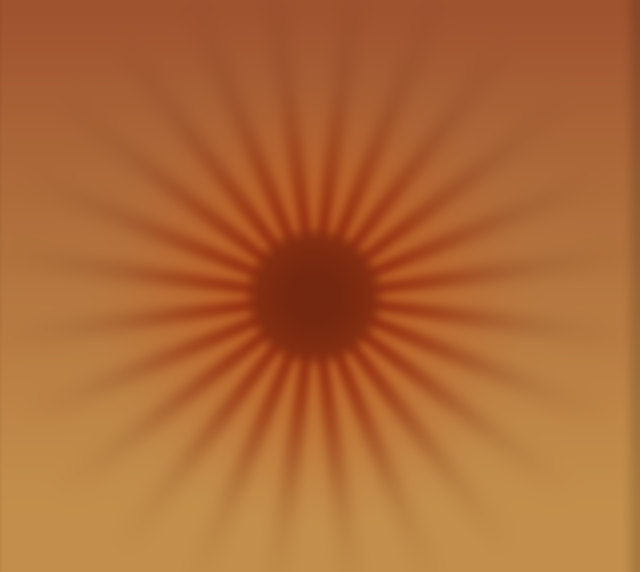
This background is drawn by a Shadertoy shader. Its source:

```glsl
// Soft dark sun disc with 24 fading rays on a warm vertical gradient.
#define CENTER vec2(0.491, 0.481)
#define RAY_COUNT 24.0
#define DISC_RADIUS 0.111
#define DISC_SOFTNESS 0.018
#define RAY_REACH 0.58
#define GLOW_REACH 0.425
#define RIM_FALLOFF 0.032
#define EDGE_SHADE 0.15

const vec3 SKY_TOP = vec3(0.625, 0.325, 0.185);
const vec3 SKY_MIDDLE = vec3(0.705, 0.458, 0.245);
const vec3 SKY_BOTTOM = vec3(0.765, 0.556, 0.293);
const vec3 GLOW_COLOR = vec3(0.750, 0.350, 0.115);
const vec3 RAY_COLOR = vec3(0.590, 0.195, 0.070);
const vec3 TAIL_TINT = vec3(0.830, 0.730, 0.690);
const vec3 DISC_CORE = vec3(0.455, 0.155, 0.060);
const vec3 DISC_RIM = vec3(0.510, 0.178, 0.066);

// Vertical gradient, with shading along the right and left borders
vec3 background(vec2 uv) {
    vec3 lower = mix(SKY_BOTTOM, SKY_MIDDLE, smoothstep(0.06, 0.60, uv.y));
    float rise = clamp((uv.y - 0.48) / 0.50, 0.0, 1.0);
    vec3 sky = mix(lower, SKY_TOP, pow(rise, 1.25));
    float shade = EDGE_SHADE * smoothstep(0.970, 1.0, uv.x);
    shade += 0.04 * smoothstep(0.006, 0.0, uv.x);
    return sky * (1.0 - shade);
}

// Strength of the rays: long tapering tails that fade outward
float rayMask(float radius, float angle) {
    float wave = 0.5 - 0.5 * cos(RAY_COUNT * angle);
    float sharpness = mix(0.9, 1.9, smoothstep(DISC_RADIUS, 0.42, radius));
    float remaining = clamp((RAY_REACH - radius) / (RAY_REACH - 0.10), 0.0, 1.0);
    return pow(wave, sharpness) * pow(remaining, 1.25);
}

void mainImage(out vec4 fragColor, in vec2 fragCoord) {
    vec2 uv = fragCoord / iResolution.xy;
    vec2 p = (fragCoord - CENTER * iResolution.xy) / iResolution.y;
    float radius = length(p);
    float angle = atan(p.y, p.x + 1e-6);

    // Orange halo, stronger above where the sky is darker
    vec3 sky = background(uv);
    float glow = 1.0 - smoothstep(0.06, GLOW_REACH, radius);
    vec3 color = mix(sky, GLOW_COLOR, glow * mix(0.70, 0.88, uv.y));

    // Rays: red near the disc, turning to a brown shade of the sky
    vec3 rayColor = mix(RAY_COLOR, sky * TAIL_TINT, smoothstep(0.16, 0.46, radius));
    color = mix(color, rayColor, 0.95 * rayMask(radius, angle));

    // Dark haze around the disc
    float rimHaze = exp(-max(radius - DISC_RADIUS, 0.0) / RIM_FALLOFF);
    color = mix(color, RAY_COLOR, 0.55 * rimHaze);

    // Disc with a blurred rim
    vec3 discColor = mix(DISC_CORE, DISC_RIM, smoothstep(0.03, DISC_RADIUS, radius));
    float disc = 1.0 - smoothstep(DISC_RADIUS - DISC_SOFTNESS,
                                  DISC_RADIUS + DISC_SOFTNESS, radius);
    color = mix(color, discColor, disc);

    fragColor = vec4(color, 1.0);
}
```
